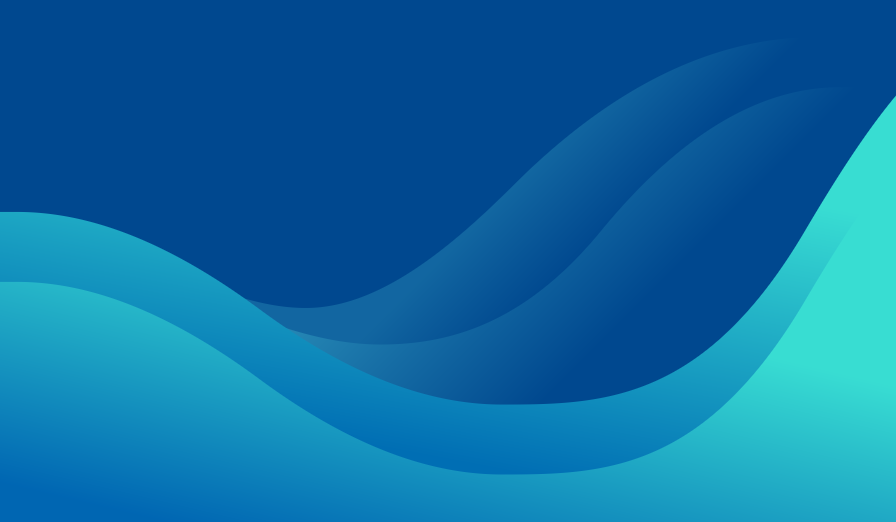
Give the GLSL for this background, as a Shadertoy shader.

```glsl
// Layered turquoise waves with two translucent ribbons rising over deep blue.

const float ASPECT = 1.714;   // canvas is ASPECT wide and 1 high
const int KNOTS = 5;

const vec3 DEEP_BLUE  = vec3(0.000, 0.282, 0.560);
const vec3 HAZE_BLUE  = vec3(0.140, 0.520, 0.700);
const vec3 BAND_BLUE  = vec3(0.000, 0.430, 0.705);
const vec3 FRONT_BLUE = vec3(0.000, 0.400, 0.700);
const vec3 TURQUOISE  = vec3(0.220, 0.865, 0.825);

// Gradients as (x weight, y weight, offset)
const vec3 BAND_RAMP  = vec3(0.305, 1.61, -0.45);
const vec3 FRONT_RAMP = vec3(0.403, 1.70, -0.13);

// Diagonal fades as (brightest, vanished) along x - y
const vec2 UPPER_FADE = vec2(0.071, 0.607);
const vec2 LOWER_FADE = vec2(0.205, 0.808);
const float UPPER_MAX = 0.5;
const float FRONT_DROP = 0.134;   // front wave lies this far below the band

// Curve knots as (x, height, slope)
const vec3 WAVE[KNOTS] = vec3[KNOTS](
    vec3(0.033, 0.594, 0.0), vec3(0.496, 0.408, -0.74), vec3(0.960, 0.225, 0.0),
    vec3(1.540, 0.558, 1.7), vec3(1.714, 0.817, 1.2));
const vec3 UPPER_RIBBON[KNOTS] = vec3[KNOTS](
    vec3(0.458, 0.431, -0.3), vec3(0.585, 0.410, 0.0), vec3(0.982, 0.645, 1.0),
    vec3(1.563, 0.929, 0.0), vec3(1.714, 0.929, 0.0));
const vec3 LOWER_RIBBON[KNOTS] = vec3[KNOTS](
    vec3(0.536, 0.375, -0.33), vec3(0.728, 0.340, 0.0), vec3(1.150, 0.558, 1.22),
    vec3(1.607, 0.833, 0.0), vec3(1.714, 0.833, 0.0));

// Cubic Hermite curve through the knots, held flat beyond both ends
float curveHeight(vec3 knots[KNOTS], float x) {
    float height = knots[0].y;
    for (int i = 0; i < KNOTS - 1; i++) {
        vec3 a = knots[i], b = knots[i + 1];
        if (x < a.x) break;
        float span = b.x - a.x;
        float t = min((x - a.x) / span, 1.0), s = 1.0 - t;
        height = mix(a.y, b.y, t * t * (3.0 - 2.0 * t))
               + span * t * s * (a.z * s - b.z * t);
    }
    return height;
}

// Smooth coverage of the area where d is negative
float coverage(float d) {
    float pixel = length(vec2(dFdx(d), dFdy(d)));
    return clamp(0.5 - d / max(pixel, 1e-5), 0.0, 1.0);
}

float fade(vec2 range, float x) {
    return clamp((range.y - x) / (range.y - range.x), 0.0, 1.0);
}

vec3 waveColor(vec3 low, vec3 ramp, vec2 p) {
    return mix(low, TURQUOISE, clamp(dot(ramp, vec3(p, 1.0)), 0.0, 1.0));
}

void mainImage(out vec4 fragColor, in vec2 fragCoord) {
    vec2 p = fragCoord / iResolution.xy * vec2(ASPECT, 1.0);
    float diagonal = p.x - p.y;
    vec3 color = DEEP_BLUE;

    // Back ribbons
    vec3 upper = mix(DEEP_BLUE, HAZE_BLUE, min(fade(UPPER_FADE, diagonal), UPPER_MAX));
    vec3 lower = mix(DEEP_BLUE, HAZE_BLUE, fade(LOWER_FADE, diagonal));
    color = mix(color, upper, coverage(p.y - curveHeight(UPPER_RIBBON, p.x)));
    color = mix(color, lower, coverage(p.y - curveHeight(LOWER_RIBBON, p.x)));

    // Wave band, then the front wave along the same curve
    float aboveWave = p.y - curveHeight(WAVE, p.x);
    color = mix(color, waveColor(BAND_BLUE, BAND_RAMP, p), coverage(aboveWave));
    color = mix(color, waveColor(FRONT_BLUE, FRONT_RAMP, p), coverage(aboveWave + FRONT_DROP));

    fragColor = vec4(color, 1.0);
}
```
